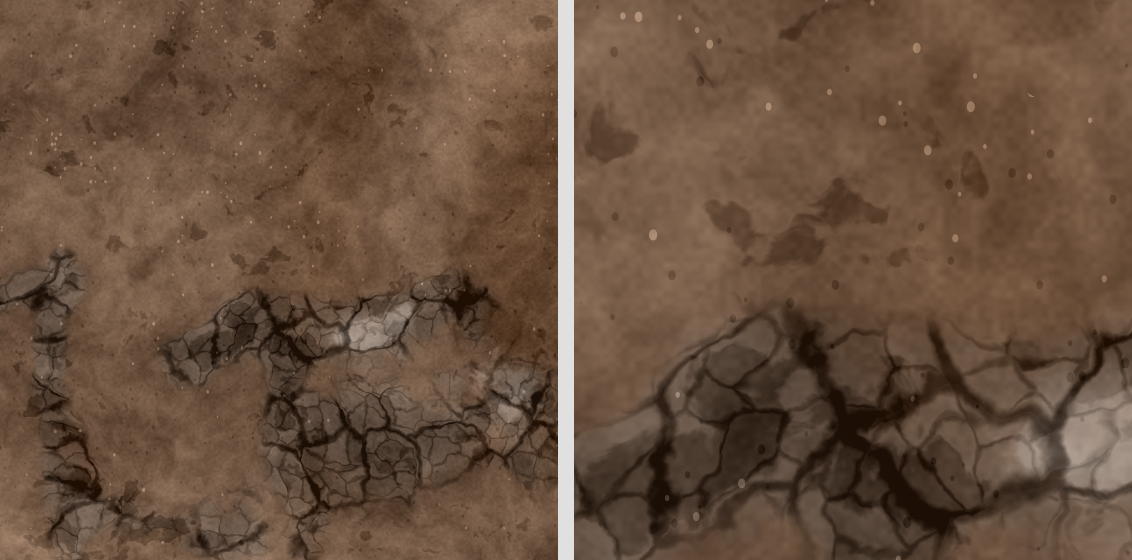
Left, the full canvas; right, a detail of the centre.
Reproduce this texture procedurally as a Shadertoy shader.

```glsl
// Weathered brown stone: cloudy mottled tan, rusty stains and dark veins.
// Layered value noise sets the tone; warped Voronoi borders form the cracks,
// which gather in fractured zones, with pale chips and scattered grit.

#define DEEP_BROWN vec3(0.21, 0.128, 0.068)
#define PALE_TAN vec3(0.59, 0.472, 0.382)
#define BASE_TONE 0.64
#define CLOUD_AMOUNT 0.36
#define MOTTLE_AMOUNT 0.36
#define GRAIN_AMOUNT 0.07
#define FLECK_DEPTH 0.36
#define CRACK_DEPTH 0.55
#define CHIP_LIGHT 0.42
#define GRIT_LIGHT 0.50
#define GRIT_SCALE 115.0

float hash(vec2 p) {
    vec3 h = fract(vec3(p.xyx) * 0.1031);
    h += dot(h, h.yzx + 33.33);
    return fract((h.x + h.y) * h.z);
}

vec2 hash2(vec2 p) {
    return vec2(hash(p), hash(p + 71.7));
}

// Value noise in -1..1
float noise(vec2 p) {
    vec2 i = floor(p), f = fract(p);
    f = f * f * (3.0 - 2.0 * f);
    float low = mix(hash(i), hash(i + vec2(1, 0)), f.x);
    float high = mix(hash(i + vec2(0, 1)), hash(i + vec2(1, 1)), f.x);
    return 2.0 * mix(low, high, f.y) - 1.0;
}

float fbm(vec2 p) {
    float sum = 0.0, weight = 0.52;
    for (int i = 0; i < 5; i++) {
        sum += weight * noise(p);
        p = mat2(1.6, 1.2, -1.2, 1.6) * p + 17.3;
        weight *= 0.52;
    }
    return sum;
}

vec2 warp(vec2 p) {
    return vec2(fbm(p), fbm(p + 43.1));
}

// Soft band of radius r around the segment a-b
float band(vec2 p, vec2 a, vec2 b, float r) {
    vec2 pa = p - a, ba = b - a;
    float d = length(pa - ba * clamp(dot(pa, ba) / dot(ba, ba), 0.0, 1.0));
    return exp(-d * d / (r * r));
}

// Voronoi: x = gap to the cell border, y = random value of the cell
vec2 cells(vec2 p) {
    vec2 i = floor(p);
    float first = 9.0, second = 9.0, id = 0.0;
    for (int y = -1; y <= 1; y++)
    for (int x = -1; x <= 1; x++) {
        vec2 c = i + vec2(x, y);
        float d = length(c + hash2(c) - p);
        if (d < first) {
            second = first;
            first = d;
            id = hash(c + 5.5);
        } else second = min(second, d);
    }
    return vec2(second - first, id);
}

// Small scattered grains, one at most in each grid cell
float grit(vec2 p, float density) {
    vec2 i = floor(p);
    vec2 d = fract(p) - 0.3 - 0.4 * hash2(i);
    float size = mix(0.12, 0.34, hash(i + 9.1));
    float aa = GRIT_SCALE / iResolution.y;
    float shape = 1.0 - smoothstep(size - 0.5 * aa, size + 0.7 * aa, length(d * vec2(1.2, 0.9)));
    return shape * step(hash(i + 3.7), density);
}

void mainImage(out vec4 fragColor, in vec2 fragCoord) {
    vec2 p = fragCoord / iResolution.y;
    vec2 q = p + 0.045 * warp(p * 6.0) + 0.009 * warp(p * 38.0);

    // Where the stone is fractured, stained, rusty or bleached
    float shatter = band(q, vec2(0.66, 0.18), vec2(0.96, 0.25), 0.13);
    float zone = 0.85 * band(q, vec2(0.36, 0.39), vec2(0.82, 0.46), 0.065)
        + 0.75 * shatter
        + 0.70 * band(q, vec2(0.10, 0.54), vec2(0.13, 0.02), 0.035)
        + 0.60 * band(q, vec2(0.00, 0.49), vec2(0.10, 0.52), 0.045)
        + 0.60 * band(q, vec2(0.17, 0.10), vec2(0.42, 0.03), 0.065)
        + 0.50 * band(q, vec2(0.52, 0.36), vec2(0.56, 0.02), 0.05);
    zone = min(zone, 1.0);
    float stain = band(q, vec2(0.09, 0.70), vec2(0.34, 0.95), 0.028)
        + 0.8 * band(q, vec2(0.22, 0.53), vec2(0.54, 0.69), 0.017);
    float rust = band(q, vec2(0.95, 0.85), vec2(0.93, 0.42), 0.12)
        + 0.7 * band(q, vec2(0.59, 0.50), vec2(0.60, 0.93), 0.10);
    float bleach = band(q, vec2(0.03, 0.62), vec2(0.16, 0.97), 0.12)
        + 0.7 * band(q, vec2(0.73, 0.60), vec2(0.93, 0.98), 0.07);

    // Cloudy body with finer mottling
    float fine = fbm(q * 42.0);
    float tone = BASE_TONE + CLOUD_AMOUNT * fbm(q * 3.5 + 8.0);
    tone += MOTTLE_AMOUNT * (0.6 * fbm(q * 13.0) + 0.6 * fine);
    tone += 0.20 * bleach - 0.20 * rust - 0.16 * shatter - 0.08 * zone;

    // Ragged dark flecks, denser in veins and fractured zones
    float patchy = 0.65 * fbm(q * 21.0 + 31.0) + 0.45 * fine;
    float fleck = smoothstep(0.0, 0.20, patchy - 0.30 + 0.32 * zone + 0.30 * stain);
    tone -= FLECK_DEPTH * fleck + 0.17 * stain;

    // Broken stones and the cracks between them
    float broken = smoothstep(0.25, 0.65, zone + 0.55 * fbm(p * 9.0 + 4.0));
    vec2 slab = cells(q * 11.0), pebble = cells(q * 27.0 + 6.0);
    float width = 0.11 + 0.16 * fbm(p * 17.0);
    float crack = 1.0 - smoothstep(0.2 * width, max(width, 0.03) + 0.04, slab.x);
    float hairline = 1.0 - smoothstep(0.02, 0.16, pebble.x);
    tone += broken * 0.20 * (pebble.y + slab.y - 1.0);
    tone -= CRACK_DEPTH * broken * max(crack, 0.55 * hairline);

    // Pale mineral chips beside the cracks
    float chipZone = band(q, vec2(0.63, 0.41), vec2(0.71, 0.44), 0.045)
        + 0.8 * band(q, vec2(0.88, 0.34), vec2(0.99, 0.24), 0.05) + 0.25 * zone;
    float chip = smoothstep(0.32, 0.62, chipZone * 0.6 + 0.7 * fbm(q * 29.0 + 12.0));
    tone += CHIP_LIGHT * chip * min(chipZone, 1.0) * (1.0 - 0.8 * crack);

    // Light grit above, dark pits all over, fine grain
    float cluster = smoothstep(-0.1, 0.5, fbm(p * 7.0 + 20.0));
    float upper = smoothstep(0.40, 0.80, p.y);
    tone += GRIT_LIGHT * grit(p * GRIT_SCALE, 0.006 + 0.10 * upper * cluster);
    tone -= 0.22 * grit(p * GRIT_SCALE + 50.5, 0.03);
    tone += GRAIN_AMOUNT * noise(p * 240.0);

    // Tone to colour: warm rust above, cooler grey in the broken parts
    vec3 color = mix(DEEP_BROWN, PALE_TAN, clamp(tone, -0.22, 1.35));
    color += vec3(0.015, -0.004, -0.018) * rust;
    float grey = dot(color, vec3(0.35, 0.45, 0.20));
    color = mix(color, vec3(grey), 0.32 * broken * smoothstep(-0.3, 0.4, fbm(p * 5.0)) + 0.2 * chip * min(chipZone, 1.0));
    fragColor = vec4(clamp(color, 0.0, 1.0), 1.0);
}
```
